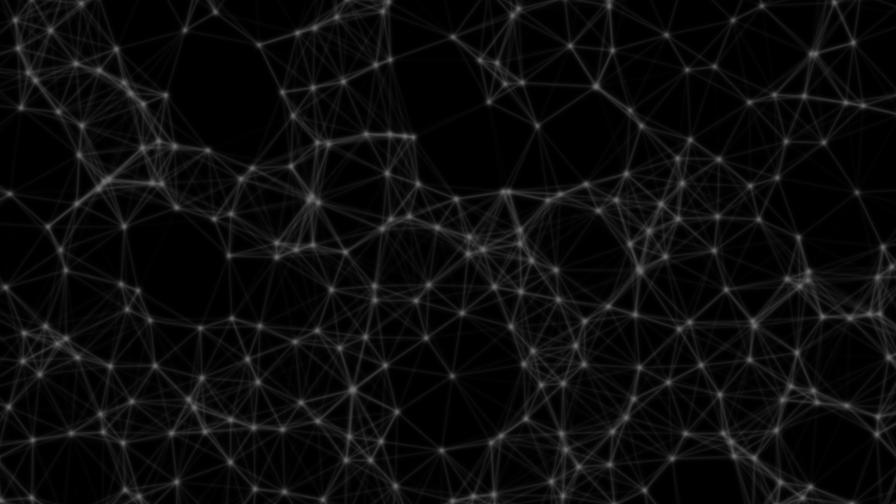
A Shadertoy shader for this background:

```glsl
// Draws a dim grey web of scattered glowing nodes joined by fading straight links on black.

const float CELL = 0.1;         // grid cell side, in canvas heights
const float REACH = 0.19;       // longest link, must stay below two cells
const int PER_CELL = 2;         // candidate nodes in each cell
const int MAX_NODES = 50;       // 5 x 5 cells times PER_CELL
const float LINK_LIGHT = 0.2;
const float NODE_LIGHT = 0.22;
const float GREY_LIMIT = 0.43;  // brightest grey reached where light piles up

// Three random values in 0..1 from a cell and a candidate index.
vec3 hash3(vec3 p) {
    p = fract(p * vec3(0.1031, 0.1030, 0.0973));
    p += dot(p, p.yxz + 33.33);
    return fract((p.xxy + p.yxx) * p.zyx);
}

float bell(float dist, float radius) {
    float t = dist / radius;
    return exp(-t * t);
}

// Thin bright core inside a faint halo.
float glow(float dist, float core, float halo) {
    return mix(bell(dist, halo), bell(dist, core), 0.74);
}

float segmentDistance(vec2 p, vec2 a, vec2 b) {
    vec2 ab = b - a;
    float along = clamp(dot(p - a, ab) / max(dot(ab, ab), 1e-6), 0.0, 1.0);
    return length(p - a - ab * along);
}

// Light of one link; longer links are fainter.
float linkLight(vec2 p, vec2 a, vec2 b) {
    float fade = 1.0 - distance(a, b) / REACH;
    if (fade <= 0.0) return 0.0;
    float dist = segmentDistance(p, a, b);
    return dist > 0.02 ? 0.0 : LINK_LIGHT * fade * glow(dist, 0.0023, 0.006);
}

// Collects every node whose links could touch p and returns their number.
int gatherNodes(vec2 p, out vec2 nodes[MAX_NODES]) {
    int count = 0;
    vec2 home = floor(p / CELL);
    for (int y = -2; y <= 2; y++)
    for (int x = -2; x <= 2; x++)
    for (int k = 0; k < PER_CELL; k++) {
        vec2 cell = home + vec2(x, y);
        vec3 rnd = hash3(vec3(cell + 37.0, float(k) * 17.0 + 5.0));
        vec2 node = (cell + rnd.xy) * CELL;
        float keep = mix(0.88, 0.68, clamp(node.y, 0.0, 1.0));
        if (rnd.z < keep && distance(node, p) < REACH + 0.01) {
            nodes[count] = node;
            count++;
        }
    }
    return count;
}

float webLight(vec2 p) {
    vec2 nodes[MAX_NODES];
    int count = gatherNodes(p, nodes);
    float light = 0.0;
    for (int i = 0; i < count; i++) {
        light += NODE_LIGHT * glow(distance(p, nodes[i]), 0.005, 0.009);
        for (int j = i + 1; j < count; j++)
            light += linkLight(p, nodes[i], nodes[j]);
    }
    return light;
}

void mainImage(out vec4 fragColor, in vec2 fragCoord) {
    vec2 p = fragCoord / iResolution.y;
    // Overlapping light saturates softly towards the grey limit.
    float grey = GREY_LIMIT * (1.0 - exp(-webLight(p) / GREY_LIMIT));
    fragColor = vec4(vec3(grey), 1.0);
}
```
